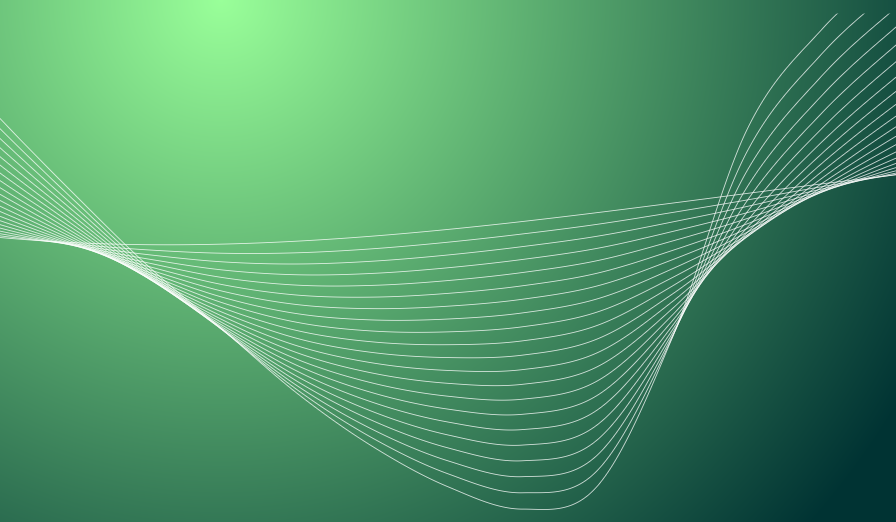
A Shadertoy shader for this background:

```glsl
// A green radial glow crossed by a fan of fine white lines.
// Each line height is a cubic in its rank s (0 = top line, 1 = deepest line);
// the cubic's coefficients vary smoothly across the canvas by a spline.

#define LINE_COUNT 21
#define LINE_HALF_WIDTH 0.0008
#define LINE_OPACITY 0.8
#define LINE_CEILING 0.974
#define GLOW_CENTRE vec2(0.247, 1.0)
#define GLOW_RADIUS 1.51
#define GLOW_COLOUR vec3(0.6, 1.0, 0.6)
#define DEEP_COLOUR vec3(0.0, 0.2, 0.2)

// Linear, square and cubic drop below the top line, at even steps in x;
// the first and last knots lie just outside the canvas.
const int SPANS = 12;
const vec3 DROP_KNOTS[SPANS + 3] = vec3[](
    vec3(-0.165, -0.201, 0.0),
    vec3(-0.056, -0.172, 0.0),
    vec3(0.062, -0.154, 0.0),
    vec3(0.210, -0.167, 0.0),
    vec3(0.362, -0.196, 0.0),
    vec3(0.455, -0.161, 0.0),
    vec3(0.489, -0.085, 0.0),
    vec3(0.489, 0.004, 0.0),
    vec3(0.473, 0.078, 0.0),
    vec3(0.444, 0.080, 0.0),
    vec3(0.357, 0.067, -0.165),
    vec3(0.250, 0.040, -0.411),
    vec3(0.116, -0.134, -0.277),
    vec3(0.0, -0.335, -0.067),
    vec3(-0.100, -0.525, 0.134));

// Catmull-Rom interpolation of the knots, x from 0 to 1
vec3 dropAt(float x) {
    float position = x * float(SPANS);
    int i = clamp(int(floor(position)), 0, SPANS - 1);
    float f = position - float(i);
    vec3 a = DROP_KNOTS[i];
    vec3 b = DROP_KNOTS[i + 1];
    vec3 c = DROP_KNOTS[i + 2];
    vec3 d = DROP_KNOTS[i + 3];
    return b + 0.5 * f * (c - a + f * (2.0 * a - 5.0 * b + 4.0 * c - d
             + f * (3.0 * (b - c) + d - a)));
}

// Coefficients of line height as a cubic in rank
vec4 heightCoefficients(float x) {
    float topLine = 0.545 + x * (-0.156 + x * (0.472 - 0.196 * x));
    return vec4(topLine, -dropAt(x));
}

// Share of a pixel covered by a line at signed distance d
float lineCoverage(float d, float pixel) {
    float upper = clamp((d + LINE_HALF_WIDTH) / pixel + 0.5, 0.0, 1.0);
    float lower = clamp((d - LINE_HALF_WIDTH) / pixel + 0.5, 0.0, 1.0);
    return upper - lower;
}

void mainImage(out vec4 fragColor, in vec2 fragCoord) {
    vec2 uv = fragCoord / iResolution.xy;
    float aspect = iResolution.x / iResolution.y;
    float pixel = 1.0 / iResolution.y;

    // Background glow
    vec2 fromGlow = (uv - GLOW_CENTRE) * vec2(aspect, 1.0);
    float falloff = min(length(fromGlow) / GLOW_RADIUS, 1.0);
    vec3 colour = mix(GLOW_COLOUR, DEEP_COLOUR, falloff);

    // Line fan: vertical gap divided by slope gives the distance
    const float STEP = 0.0005;
    vec4 heights = heightCoefficients(uv.x);
    vec4 slopes = (heightCoefficients(uv.x + STEP)
                 - heightCoefficients(uv.x - STEP)) / (2.0 * STEP * aspect);
    float clear = 1.0;
    for (int i = 0; i < LINE_COUNT; i++) {
        float s = float(i) / float(LINE_COUNT - 1);
        vec4 powers = vec4(1.0, s, s * s, s * s * s);
        float slope = dot(slopes, powers);
        float d = (uv.y - dot(heights, powers)) / sqrt(1.0 + slope * slope);
        clear *= 1.0 - LINE_OPACITY * lineCoverage(d, pixel);
    }
    float belowCeiling = clamp((LINE_CEILING - uv.y) / pixel + 0.5, 0.0, 1.0);
    colour = mix(colour, vec3(1.0), (1.0 - clear) * belowCeiling);

    fragColor = vec4(colour, 1.0);
}
```
